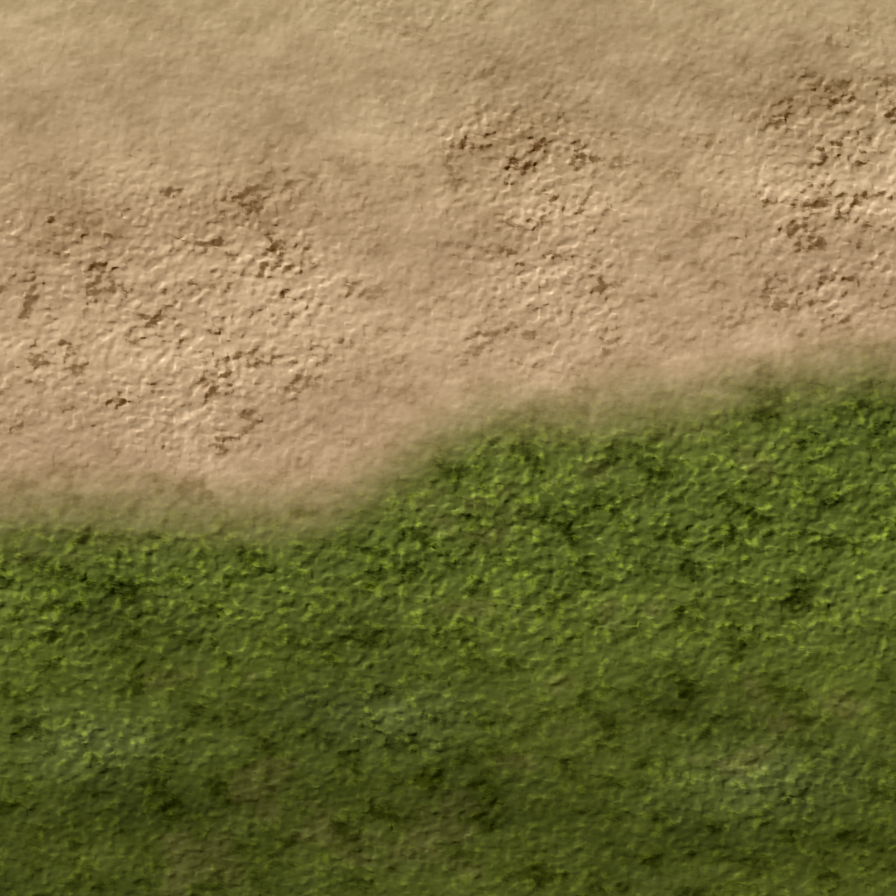
This texture is drawn by a WebGL 1 fragment shader. Its source:

```glsl
precision highp float;
uniform vec2 u_resolution;

vec3 hash3(vec2 p) {
  vec3 q = vec3(dot(p, vec2(127.1, 311.7)), dot(p, vec2(269.5, 183.3)), dot(p, vec2(419.2, 371.9)));
  return fract(sin(q) * 43758.5);
}

// Cellular noise: x = blended cell tone, y = distance to the nearest seed
vec2 cells(vec2 p) {
  vec2 base = floor(p);
  float tone = 0.0, weight = 0.0001, nearest = 4.0;
  for (int j = -1; j <= 1; j++) {
    for (int i = -1; i <= 1; i++) {
      vec2 corner = base + vec2(float(i), float(j));
      vec3 h = hash3(corner);
      vec2 d = corner + h.xy - p;
      float d2 = dot(d, d);
      float w = max(0.0, 1.0 - d2 / 1.6);
      w *= w * w;
      tone += w * h.z;
      weight += w;
      nearest = min(nearest, d2);
    }
  }
  return vec2(tone / weight, sqrt(nearest));
}

// Layered cell tones, centred on zero
float mottle(vec2 p) {
  float sum = 0.0, amp = 0.5;
  for (int i = 0; i < 5; i++) {
    sum += amp * (cells(p).x - 0.5);
    p = mat2(1.6, 1.2, -1.2, 1.6) * p + 7.3;
    amp *= 0.62;
  }
  return sum;
}

// Slope of the cell tones, lit from the upper left
float relief(vec2 p) {
  return cells(p).x - cells(p + vec2(-0.4, 0.5)).x;
}

float blob(vec2 p, vec2 centre, vec2 radius) {
  vec2 q = (p - centre) / radius;
  return exp(-dot(q, q));
}

vec3 sandColor(vec2 uv, float broad, float medium, float fine) {
  // Coarse ground separated by smooth drifts
  float rough = blob(uv, vec2(0.10, 0.73), vec2(0.13, 0.07)) + blob(uv, vec2(0.30, 0.73), vec2(0.10, 0.08))
    + blob(uv, vec2(0.18, 0.58), vec2(0.20, 0.10)) + blob(uv, vec2(0.58, 0.84), vec2(0.09, 0.07))
    + blob(uv, vec2(0.62, 0.68), vec2(0.10, 0.11)) + blob(uv, vec2(0.93, 0.85), vec2(0.13, 0.09))
    + blob(uv, vec2(0.92, 0.71), vec2(0.11, 0.08)) + 0.5 * blob(uv, vec2(0.45, 1.0), vec2(0.08, 0.04));
  rough = clamp(rough * (1.0 + 2.0 * medium), 0.0, 1.0);

  vec3 color = mix(vec3(0.715, 0.60, 0.46), vec3(0.695, 0.60, 0.45), smoothstep(0.65, 1.0, uv.y));
  color += vec3(0.12, 0.12, 0.11) * (broad + medium);

  // Pale dust and dark crusts
  float pale = blob(uv, vec2(0.14, 0.61), vec2(0.16, 0.035)) + blob(uv, vec2(0.25, 0.70), vec2(0.10, 0.03))
    + blob(uv, vec2(0.61, 0.77), vec2(0.11, 0.03)) + blob(uv, vec2(0.93, 0.78), vec2(0.13, 0.035));
  float crust = blob(uv, vec2(0.08, 0.74), vec2(0.08, 0.04)) + blob(uv, vec2(0.28, 0.76), vec2(0.08, 0.03))
    + blob(uv, vec2(0.57, 0.85), vec2(0.07, 0.04)) + blob(uv, vec2(0.92, 0.89), vec2(0.09, 0.03));
  color += vec3(0.06, 0.06, 0.05) * pale - vec3(0.06, 0.065, 0.065) * crust;

  // Grains and sparse pits
  float grain = relief(uv * vec2(185.0, 215.0)) + 0.5 * relief(uv * vec2(95.0, 120.0) + 9.0);
  color += vec3(0.31, 0.30, 0.28) * grain * (0.3 + 0.75 * rough);
  float pit = smoothstep(0.10, 0.30, -fine - 0.25 * grain) * rough;
  return color - vec3(0.20, 0.21, 0.20) * pit + 0.13 * fine;
}

vec3 grassColor(vec2 uv, float broad, float medium, float fine) {
  // Leafy upper belt falls away to a darker turf
  float belt = smoothstep(0.20, 0.36, uv.y + 0.12 * broad);
  vec3 color = mix(vec3(0.285, 0.315, 0.105), vec3(0.35, 0.395, 0.145), belt);
  color += vec3(0.12, 0.13, 0.06) * (broad + medium);

  float shade = blob(uv, vec2(0.16, 0.10), vec2(0.12, 0.035)) + blob(uv, vec2(0.51, 0.11), vec2(0.13, 0.04))
    + blob(uv, vec2(0.86, 0.06), vec2(0.18, 0.04)) + 0.6 * blob(uv, vec2(0.08, 0.31), vec2(0.08, 0.03));
  float silver = blob(uv, vec2(0.10, 0.17), vec2(0.09, 0.04)) + blob(uv, vec2(0.44, 0.20), vec2(0.09, 0.035))
    + blob(uv, vec2(0.85, 0.13), vec2(0.10, 0.045));
  color += vec3(0.04, 0.045, 0.055) * silver - vec3(0.07, 0.075, 0.04) * shade;

  // Small leaves over dark gaps
  vec2 leafSpace = uv * vec2(105.0, 140.0) + 2.5 * vec2(medium, fine);
  vec2 leaf = cells(leafSpace);
  float blade = relief(uv * vec2(170.0, 215.0) + 4.0) + 0.6 * relief(leafSpace);
  float strength = mix(0.5, 1.0, belt) + 0.4 * silver;
  color += vec3(0.25, 0.27, 0.14) * blade * strength;
  float tip = smoothstep(0.52, 0.82, leaf.x) * smoothstep(0.65, 0.15, leaf.y);
  color += vec3(0.13, 0.15, 0.03) * tip * strength + 0.1 * fine;
  color -= vec3(0.11, 0.12, 0.06) * smoothstep(0.06, 0.28, -fine) * strength;
  // Bare brown soil
  float soil = smoothstep(0.12, 0.30, medium - broad * 0.5);
  return mix(color, vec3(0.34, 0.30, 0.18) + 0.2 * blade, 0.35 * soil);
}

void main() {
  vec2 uv = gl_FragCoord.xy / u_resolution;
  float broad = mottle(uv * vec2(4.0, 6.0) + 3.0);
  float medium = mottle(uv * vec2(11.0, 17.0) + 21.0);
  float fine = mottle(uv * vec2(44.0, 64.0) + 51.0);

  // Soft border climbing from left to right
  float border = 0.425 + 0.115 * smoothstep(0.34, 0.57, uv.x) + 0.045 * smoothstep(0.6, 1.0, uv.x);
  float height = uv.y - border + 0.03 * broad + 0.03 * medium + 0.015 * fine;
  float sandiness = smoothstep(-0.065, 0.06, height);

  vec3 color = mix(grassColor(uv, broad, medium, fine), sandColor(uv, broad, medium, fine), sandiness);
  // Hazy blend where the grounds meet
  vec3 haze = mix(vec3(0.36, 0.375, 0.155), vec3(0.69, 0.58, 0.435), sandiness);
  haze += 0.16 * fine + 0.12 * relief(uv * vec2(175.0, 205.0));
  color = mix(color, haze, 0.6 * exp(-height * height / 0.0018));
  gl_FragColor = vec4(clamp(color, 0.0, 1.0), 1.0);
}
```
